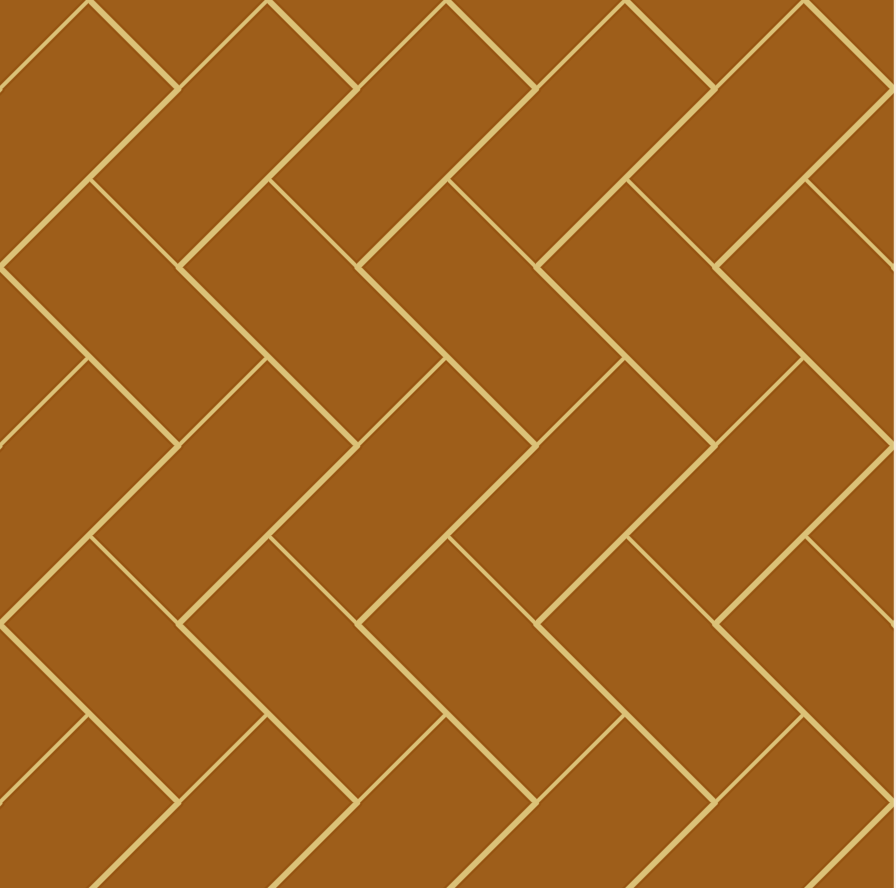
This pattern is drawn by a Shadertoy shader. Its source:

```glsl
// Herringbone paving: diagonal 2:1 bricks with pale joints, wide and narrow.
// Each joint direction is a family of parallel diagonals, cut into dashes that
// run for three lattice rows and pause for one, where a brick crosses.

#define LATTICE_STEP vec2(0.0998, 0.09957) // half repeat across, quarter down
#define LATTICE_SHIFT vec2(-0.0004, -0.0004) // in canvas widths
#define WIDE_RADIUS 0.0033    // half widths of the joints, in canvas widths
#define NARROW_RADIUS 0.0022
#define RIM_REACH 0.0026      // reach of the darker rim beside each joint
#define MARGIN_WIDTH 0.0024   // pale margin along the right edge
#define BRICK_COLOR vec3(0.62, 0.37, 0.10)
#define RIM_COLOR vec3(0.585, 0.325, 0.065)
#define JOINT_COLOR vec3(0.86, 0.76, 0.47)
#define MARGIN_COLOR vec3(0.97, 0.95, 0.92)

// Signed distance, in canvas widths, to one family of dashed diagonals.
// across: lattice coordinate across the lines, which lie on odd values
// row: lattice row of the point; slope: +1 or -1, the row shift to its foot
float jointDistance(float across, float row, float slope) {
    float offset = mod(across, 2.0) - 1.0;
    float foot = mod(row + 0.5 * slope * offset + 0.5, 4.0) - 0.5;
    float beyondEnd = max(abs(foot - 1.5) - 1.5, 0.0);
    float dist = length(vec2(offset * 0.70711, beyondEnd * 1.41421));
    float radius = foot < 1.0 ? NARROW_RADIUS : WIDE_RADIUS;
    return dist * LATTICE_STEP.x - radius;
}

void mainImage(out vec4 fragColor, in vec2 fragCoord) {
    // Lattice coordinates, with rows counted down from the top edge
    vec2 canvas = vec2(fragCoord.x, iResolution.y - fragCoord.y) / iResolution.x;
    vec2 p = (canvas - LATTICE_SHIFT) / LATTICE_STEP;

    // Falling joints start two rows below the rising ones
    float falling = jointDistance(p.x - p.y, p.y - 2.0, 1.0);
    float rising = jointDistance(p.x + p.y, p.y, -1.0);
    float joint = min(falling, rising);

    // Brick, faint dark rim, then the joint itself
    float soft = 0.8 / iResolution.x;
    float rim = 1.0 - smoothstep(-soft, soft, joint - RIM_REACH);
    float line = 1.0 - smoothstep(-soft, soft, joint);
    vec3 color = mix(BRICK_COLOR, RIM_COLOR, rim);
    color = mix(color, JOINT_COLOR, line);

    // Pale margin at the right
    float margin = smoothstep(-soft, soft, canvas.x - 1.0 + MARGIN_WIDTH);
    color = mix(color, MARGIN_COLOR, margin);
    fragColor = vec4(color, 1.0);
}
```
